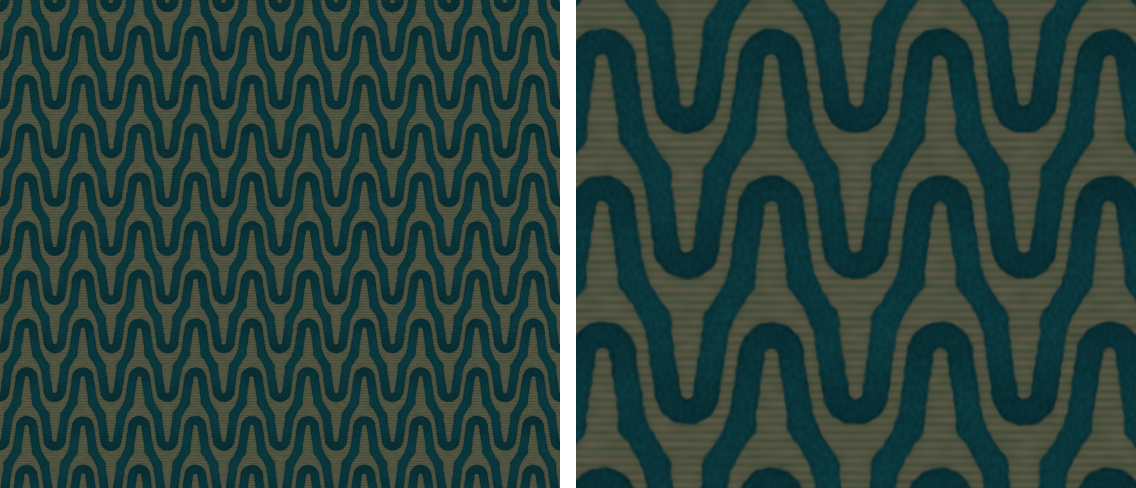
Left: the whole. Right: its middle third, enlarged.
Write a Shadertoy shader that draws this pattern.

```glsl
// Cut-velvet fabric: stacked teal zigzag waves with shouldered sides on a ribbed olive ground.

const float WAVES_ACROSS = 9.95;             // wave periods over the canvas width
const float ROW_STEP = 0.866;                // row spacing, in wave periods
const vec2 PHASE = vec2(0.473, 0.538);       // position of one crest column and row axis
const float HALF_WIDTH = 0.077;              // half the band thickness
const float CAP_RADIUS = 0.117;              // centreline radius of crests and troughs
const float CAP_HEIGHT = 0.545;              // height of the cap centre above the row axis
const vec2 LIMB_TOP = vec2(-0.133, 0.545);   // where the cap meets the steep limb
const vec2 KNEE = vec2(-0.070, 0.115);       // where the limb meets the slanted shoulder
const float KNEE_BLEND = 0.04;
const float RIBS_PER_ROW = 18.0;
const float WOBBLE = 0.010;

const vec3 PILE_LIGHT = vec3(0.043, 0.236, 0.256);
const vec3 PILE_DARK = vec3(0.024, 0.160, 0.180);
const vec3 GROUND_OLIVE = vec3(0.302, 0.345, 0.254);
const vec3 GROUND_BROWN = vec3(0.322, 0.306, 0.250);

vec2 hashGradient(vec2 cell) {
    vec3 h = fract(vec3(cell.xyx) * vec3(0.1031, 0.1030, 0.0973));
    h += dot(h, h.yzx + 33.33);
    float angle = 6.2832 * fract((h.x + h.y) * h.z);
    return vec2(cos(angle), sin(angle));
}

// Gradient noise, roughly -0.7 to 0.7
float noise(vec2 p) {
    vec2 i = floor(p), f = fract(p);
    vec2 w = f * f * f * (f * (f * 6.0 - 15.0) + 10.0);
    float a = dot(hashGradient(i), f);
    float b = dot(hashGradient(i + vec2(1, 0)), f - vec2(1, 0));
    float c = dot(hashGradient(i + vec2(0, 1)), f - vec2(0, 1));
    float d = dot(hashGradient(i + vec2(1, 1)), f - vec2(1, 1));
    return mix(mix(a, b, w.x), mix(c, d, w.x), w.y);
}

float segmentDistance(vec2 p, vec2 a, vec2 b) {
    vec2 ab = b - a;
    return length(p - a - ab * clamp(dot(p - a, ab) / dot(ab, ab), 0.0, 1.0));
}

float smoothMin(float a, float b, float k) {
    float h = max(k - abs(a - b), 0.0) / k;
    return min(a, b) - 0.25 * k * h * h;
}

// Crest cap, limb and upper shoulder; q is centred between crest and trough
float halfWaveDistance(vec2 q) {
    float limb = segmentDistance(q, LIMB_TOP, KNEE);
    float shoulder = segmentDistance(q, KNEE, vec2(0.0));
    float d = smoothMin(limb, shoulder, KNEE_BLEND);
    if (q.y > CAP_HEIGHT)
        d = min(d, abs(length(q - vec2(-0.25, CAP_HEIGHT)) - CAP_RADIUS));
    return d;
}

// x: distance to the nearest centreline, y: height within that wave
vec2 nearestWave(vec2 p) {
    float x = abs(fract(p.x + 0.5) - 0.5) - 0.25;
    float row = floor(p.y / ROW_STEP + 0.5);
    vec2 nearest = vec2(10.0, 0.0);
    for (int k = -1; k <= 1; k++) {
        vec2 q = vec2(x, p.y - (row + float(k)) * ROW_STEP);
        float d = min(halfWaveDistance(q), halfWaveDistance(-q));
        if (d < nearest.x) nearest = vec2(d, q.y);
    }
    return nearest;
}

vec3 groundColor(vec2 p, float pixel) {
    float ribPhase = p.y / ROW_STEP * RIBS_PER_ROW;
    float ribFade = 1.0 - smoothstep(0.42, 0.8, pixel / ROW_STEP * RIBS_PER_ROW);
    float rib = sin(6.2832 * ribPhase) * ribFade;
    float thread = noise(vec2(p.x * 7.0, ribPhase));
    vec3 color = mix(GROUND_OLIVE, GROUND_BROWN, clamp(0.48 + 0.45 * rib + 0.6 * thread, 0.0, 1.0));
    return color * (1.0 + 0.09 * rib + 0.13 * thread);
}

vec3 pileColor(vec2 p, float d, float height) {
    float ends = smoothstep(0.25, 0.70, abs(height));
    float rim = smoothstep(0.45, 1.0, d / HALF_WIDTH);
    float brushed = 0.7 * noise(p * 2.3) + 0.6 * noise(p * 9.0);
    float fibre = noise(p * vec2(38.0, 26.0));
    float shade = 0.28 + 0.40 * ends + 0.25 * rim + 0.30 * brushed;
    return mix(PILE_LIGHT, PILE_DARK, clamp(shade, 0.0, 1.0)) * (1.0 + 0.18 * fibre);
}

void mainImage(out vec4 fragColor, in vec2 fragCoord) {
    float pixel = WAVES_ACROSS / iResolution.x;
    vec2 p = fragCoord * pixel - PHASE;

    // Slight irregularity of the weave
    vec2 bent = p + WOBBLE * vec2(noise(p * 1.7), noise(p * 1.7 + 40.0));
    vec2 wave = nearestWave(bent);
    float edge = wave.x - HALF_WIDTH + 0.010 * noise(p * 17.0);

    // Pile over ground, with a soft contact shadow
    float soft = max(0.8 * pixel, 0.012);
    float pile = 1.0 - smoothstep(-soft, soft, edge);
    vec3 ground = groundColor(p, pixel);
    ground *= 1.0 - 0.10 * exp(-max(edge, 0.0) * 60.0);
    vec3 color = mix(ground, pileColor(p, wave.x, wave.y), pile);

    fragColor = vec4(color, 1.0);
}
```
